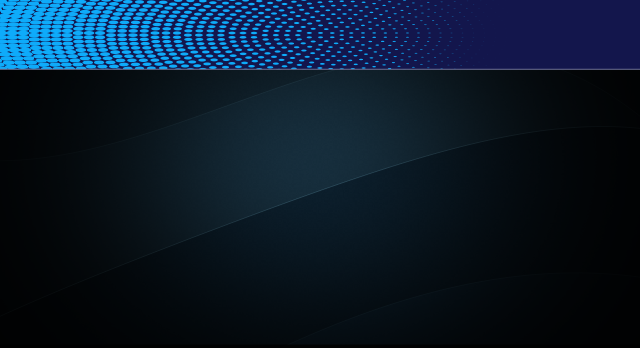
Reproduce this background procedurally as a WebGL 1 fragment shader.

```glsl
precision highp float;
// A navy banner of halftone dots on flattened concentric rings sits above
// a dark body: a soft teal glow cut into bands by three polynomial curves.
// Dots shrink to the right; curve rims catch light where the glow is strong.

uniform vec2 u_resolution;

const float TAU = 6.2831853;
const float ASPECT = 1.846;          // design width over height

// Banner
const float BANNER_BASE = 0.801;
const float RULE_HALF = 0.0013;
const vec2 RING_CENTER = vec2(0.534, 0.899);
const float RING_GAP = 0.0317;
const float RING_FLATTEN = 2.6;
const float DOT_MAX = 0.57;          // in ring gaps
const float DOT_END = 0.80;          // where dots vanish, in widths
const vec3 NAVY = vec3(0.075, 0.088, 0.300);
const vec3 CYAN = vec3(0.055, 0.670, 0.980);
const vec3 RULE = vec3(0.46, 0.47, 0.62);

// Body
const vec2 GLOW_CENTER = vec2(0.49, 0.54);
const vec2 GLOW_SIZE = vec2(0.30, 0.46);
const vec3 BLACK = vec3(0.002, 0.004, 0.006);
const vec3 TEAL = vec3(0.085, 0.175, 0.230);
const vec3 DEEP_BLUE = vec3(0.045, 0.118, 0.170);
const vec3 RIM = vec3(0.12, 0.17, 0.18);
const float RIM_HALF = 0.0012;
const float FOOT_HEIGHT = 0.010;
const float GRAIN = 0.008;
const float GRAIN_CELLS = 278.0;     // grain cells per height

float hash(vec2 p) {
  vec3 q = fract(vec3(p.xyx) * 0.1031);
  q += dot(q, q.yzx + 33.33);
  return fract((q.x + q.y) * q.z);
}

// Antialiased coverage of the positive side of a signed distance.
float cover(float dist, float width) {
  return clamp(dist / width + 0.5, 0.0, 1.0);
}

// Heights of the three band edges; x runs from 0 to 1.
float upperEdge(float x) {
  return 0.538 + x * (0.015 + x * (1.82 - 1.707 * x));
}
float middleEdge(float x) {
  return 0.091 + x * (0.84 + x * (-0.47 + x * (0.77 - 0.6 * x)));
}
float lowerEdge(float x) {
  float s = x - 0.9;
  return 0.216 - s * s * (1.2 + 0.4 * s);
}

float rim(float dist, float pixel) {
  return cover(RIM_HALF - abs(dist), pixel);
}

// Dots evenly spread along each ring, sized by horizontal position.
float halftone(vec2 uv, float pixel) {
  vec2 stretch = vec2(1.0, RING_FLATTEN) / RING_GAP;
  vec2 p = (uv - RING_CENTER) * vec2(ASPECT, 1.0) * stretch;
  float ring = floor(length(p) + 0.5);
  float angleStep = TAU / max(floor(TAU * ring), 1.0);
  float angle = (floor(atan(p.y, p.x) / angleStep) + 0.5) * angleStep;
  vec2 dotCenter = ring * vec2(cos(angle), sin(angle));
  float dotX = RING_CENTER.x + dotCenter.x * RING_GAP / ASPECT;
  float radius = DOT_MAX * clamp(1.0 - dotX / DOT_END, 0.0, 1.1);
  vec2 offset = p - dotCenter;
  float dist = length(offset);
  float blur = pixel * length(offset / max(dist, 0.001) * stretch);
  return cover(radius - dist, max(blur, 0.01)) * smoothstep(0.0, 0.16, radius);
}

vec3 bodyColor(vec2 uv, float pixel) {
  vec2 g = (uv - GLOW_CENTER) / GLOW_SIZE;
  float glow = exp(-dot(g, g));
  float upper = uv.y - upperEdge(uv.x);
  float middle = uv.y - middleEdge(uv.x);
  float lower = uv.y - lowerEdge(uv.x);

  // Band shading, from the top down
  vec3 tint = TEAL * mix(1.0, 0.84, cover(upper, pixel));
  tint = mix(DEEP_BLUE, tint, cover(middle, pixel));
  tint *= mix(1.3, 1.0, cover(lower, pixel));
  vec3 color = BLACK + tint * glow;

  // Lit rims, grain and dark foot
  float rims = rim(middle, pixel) + 0.45 * (rim(upper, pixel) + rim(lower, pixel));
  color += RIM * rims * (0.12 + 0.7 * glow);
  vec2 cell = floor(uv * vec2(ASPECT, 1.0) * GRAIN_CELLS);
  color += GRAIN * (hash(cell) - 0.5) * glow;
  return color * mix(0.15, 1.0, cover(uv.y - FOOT_HEIGHT, pixel));
}

void main() {
  vec2 uv = gl_FragCoord.xy / u_resolution;
  float pixel = 1.0 / u_resolution.y;
  vec3 banner = mix(NAVY, CYAN, halftone(uv, pixel));
  vec3 color = mix(bodyColor(uv, pixel), banner, cover(uv.y - BANNER_BASE, pixel));
  color = mix(color, RULE, cover(RULE_HALF - abs(uv.y - BANNER_BASE), pixel));
  gl_FragColor = vec4(color, 1.0);
}
```
